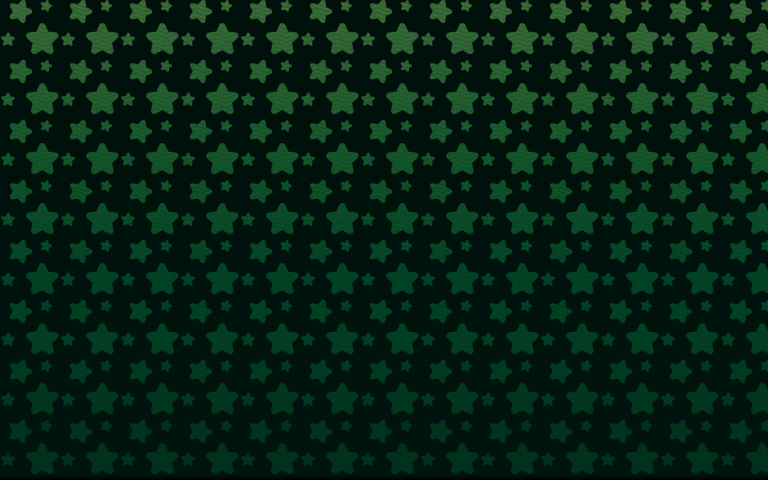
A WebGL 2 fragment shader for this pattern:

```glsl
#version 300 es
precision highp float;
// Rounded five-point stars in four sizes on a near-black green ground.
// One square tile holds all four; signed distances are wrapped around the
// tile, and a vertical gradient fades the stars from leaf to deep green.

#define TILES_DOWN 8.0
#define ROUNDING 0.20
#define VALLEY 0.475
#define WEAVE_LINES 110.0
#define WEAVE_DEPTH 0.07
#define GRAIN_CELLS 240.0
#define BOTTOM_EDGE 0.006

uniform vec2 u_resolution;
out vec4 fragColor;

const float SECTOR = 0.62831853; // half the angle between two tips

// Each star: centre x, centre y, radius, clockwise tilt (tile units, radians)
const vec4 STARS[4] = vec4[4](
    vec4(0.705, 0.335, 0.280, 0.00),
    vec4(0.335, 0.810, 0.202, 0.33),
    vec4(0.133, 0.338, 0.118, 0.05),
    vec4(0.767, 0.900, 0.100, 0.27));

float hash(vec2 p) {
    p = fract(p * vec2(0.1031, 0.1137));
    p += dot(p, p.yx + 33.33);
    return fract((p.x + p.y) * p.x * 17.3);
}

// Signed distance to a star whose tips and valleys are softened
float roundedStar(vec2 p, float radius, float tilt) {
    float a = mod(atan(p.x, p.y) - tilt + SECTOR, 2.0 * SECTOR) - SECTOR;
    p = length(p) * vec2(cos(a), abs(sin(a)));
    float soft = radius * ROUNDING;
    vec2 tip = vec2(radius - soft, 0.0);
    vec2 valley = tip.x * VALLEY * vec2(cos(SECTOR), sin(SECTOR));
    vec2 edge = valley - tip, w = p - tip;
    float d = length(w - edge * clamp(dot(w, edge) / dot(edge, edge), 0.0, 1.0));
    return -d * sign(edge.x * w.y - edge.y * w.x) - soft;
}

// Nearest star in the endlessly repeating tile
float starField(vec2 p) {
    float d = 1.0;
    for (int i = 0; i < 4; i++) {
        vec2 q = p - STARS[i].xy;
        q -= floor(q + 0.5);
        d = min(d, roundedStar(q, STARS[i].z, STARS[i].w));
    }
    return d;
}

vec3 starColor(float height) {
    const vec3 deep = vec3(0.005, 0.190, 0.110);
    const vec3 emerald = vec3(0.005, 0.255, 0.140);
    const vec3 grass = vec3(0.070, 0.320, 0.160);
    const vec3 leaf = vec3(0.220, 0.410, 0.210);
    vec3 c = mix(deep, emerald, smoothstep(0.0, 0.42, height));
    c = mix(c, grass, clamp((height - 0.42) / 0.23, 0.0, 1.0));
    return mix(c, leaf, clamp((height - 0.65) / 0.35, 0.0, 1.0));
}

void main() {
    vec2 uv = gl_FragCoord.xy / u_resolution.y;
    float pixel = TILES_DOWN / u_resolution.y;

    // Ground, a little darker toward the top
    vec3 ground = mix(vec3(0.0, 0.078, 0.056), vec3(0.0, 0.062, 0.042), uv.y);

    // Faint wavy weave and grain, stronger on the bright stars
    float wave = sin(6.2831853 * (uv.y * WEAVE_LINES + 0.35 * sin(uv.x * 150.0)));
    float grain = hash(floor(uv * GRAIN_CELLS)) - 0.5;
    float texture_ = WEAVE_DEPTH * (wave + grain) * mix(0.25, 1.0, uv.y);
    vec3 star = starColor(uv.y) * (1.0 + texture_);

    float cover = 1.0 - smoothstep(-0.75 * pixel, 0.75 * pixel, starField(uv * TILES_DOWN));
    vec3 color = mix(ground, star, cover);

    // Dark strip along the lower border
    color *= mix(0.35, 1.0, smoothstep(BOTTOM_EDGE * 0.6, BOTTOM_EDGE * 1.4, uv.y));
    fragColor = vec4(color, 1.0);
}
```
